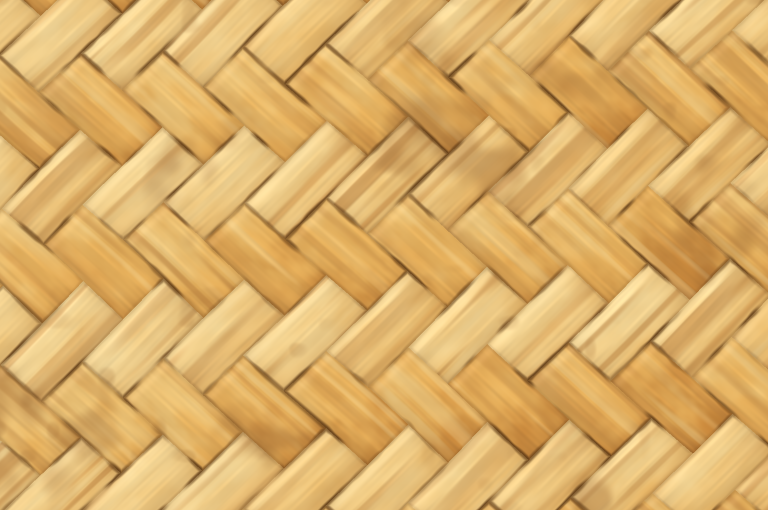
Reproduce this texture procedurally as a Shadertoy shader.

```glsl
// Woven bamboo mat: a two-over, two-under twill whose flat strips form zigzag rows.
// A sheared diagonal grid selects the strip on top; each exposed piece gets its own
// tone, straight lengthwise fibres, slanted light, broken dark seams and faint stains.

const vec2  PITCH       = vec2(0.1595, 0.301); // repeat size, in canvas heights
const vec2  ANCHOR      = vec2(0.758, 0.655);  // centre of one rising piece
const float ROW_SLOPE   = 0.035;               // rows climb slightly to the right
const float WARP        = 0.05;                // hand-woven irregularity, in cells
const float SEAM_WIDTH  = 0.05;                // half width, in cells
const float SHADE_WIDTH = 0.16;                // soft shadow beside seams, in cells
const int   SAMPLES     = 2;                   // antialiasing grid per axis

const vec3 CREAM  = vec3(0.96, 0.86, 0.62);
const vec3 STRAW  = vec3(0.93, 0.77, 0.47);
const vec3 HONEY  = vec3(0.90, 0.69, 0.36);
const vec3 AMBER  = vec3(0.79, 0.54, 0.24);
const vec3 FIBRE  = vec3(0.74, 0.51, 0.25);
const vec3 STAIN  = vec3(0.62, 0.42, 0.21);
const vec3 SEAM   = vec3(0.36, 0.22, 0.08);
const vec3 SHADOW = vec3(0.75, 1.0, 1.3);      // shadows lose blue fastest

float hash(vec2 p) {
    vec3 q = fract(vec3(p.xyx) * 0.1031);
    q += dot(q, q.yzx + 33.33);
    return fract((q.x + q.y) * q.z);
}

float noise(vec2 p) {
    vec2 i = floor(p), f = fract(p);
    f = f * f * (3.0 - 2.0 * f);
    return mix(mix(hash(i), hash(i + vec2(1, 0)), f.x),
               mix(hash(i + vec2(0, 1)), hash(i + vec2(1, 1)), f.x), f.y);
}

float fbm(vec2 p) {
    return 0.55 * noise(p) + 0.3 * noise(p * 2.1 + 7.3) + 0.15 * noise(p * 4.3 + 19.1);
}

// Canvas position to strip axes: x runs up-right, y runs up-left
vec2 weaveAxes(vec2 p) {
    vec2 q = p - ANCHOR;
    q.y -= ROW_SLOPE * q.x;
    q /= PITCH;
    vec2 wobble = vec2(noise(p * 4.0 + 3.0), noise(p * 4.0 + 41.0)) - 0.5;
    return vec2(q.x + 2.0 * q.y + 1.0, 2.0 * q.y - q.x + 0.5) + 2.0 * WARP * wobble;
}

vec3 mat(vec2 p) {
    // Find the visible piece and its local coordinates
    vec2 w = weaveAxes(p);
    vec2 cell = floor(w), f = fract(w);
    float phase = mod(cell.x + cell.y, 4.0);
    bool rising = phase < 2.0;
    float along  = rising ? f.x + phase : f.y + phase - 2.0; // 0..2
    float across = rising ? f.y : f.x;                       // 0..1
    vec2 id = rising ? vec2(cell.x - phase, cell.y)
                     : vec2(cell.x, cell.y - phase + 2.0) + 57.0;
    id += 100.0;
    float tone = hash(id), seed = 40.0 * hash(id + 13.7);

    // Base tone: rising pieces are pale, falling ones warmer and darker at the foot
    float lit = rising ? across : 0.5 * along;
    float mottle = fbm(vec2(across * 2.5, along * 1.6) + seed);
    float level = 0.35 * tone + 0.45 * lit + 0.6 * (mottle - 0.5) + 0.12;
    level = clamp(level - 0.15 * (p.x - 0.75), 0.0, 1.0);
    vec3 color = rising ? mix(HONEY, CREAM, 0.2 + 0.75 * level)
                        : mix(mix(AMBER, HONEY, smoothstep(0.0, 0.5, level)),
                              STRAW, smoothstep(0.45, 0.9, level));

    // Lengthwise fibres, coarse and fine
    float coarse = noise(vec2(across * 8.0 + seed, along * 0.35 + seed));
    float fine = noise(vec2(across * 19.0 + seed, along * 0.9));
    float fibreStrength = 0.2 + 0.35 * hash(id + 5.1);
    color = mix(color, FIBRE, fibreStrength * smoothstep(0.5, 0.85, coarse));
    color = mix(color, CREAM, 0.35 * smoothstep(0.6, 0.95, 1.0 - coarse));
    color *= 0.96 + 0.08 * fine;

    // Scattered stains and knots
    float blotch = smoothstep(0.66, 0.85, fbm(p * 6.0 + 11.0));
    float knot = smoothstep(0.80, 0.95, noise(p * 19.0 + 63.0));
    color = mix(color, STAIN, 0.4 * blotch + 0.2 * knot * tone);

    // Warm shadow where a strip dips under its neighbour, highlight on the lit edge
    float side = min(across, 1.0 - across);
    float end = min(along, 2.0 - along);
    float edge = min(side, end);
    float shade = 0.09 * exp(-end / SHADE_WIDTH) + 0.10 * exp(-across / SHADE_WIDTH);
    color *= 1.0 - shade * SHADOW;
    float rim = rising ? 1.0 - across : 2.0 - along;
    color += 0.05 * exp(-pow((rim - 0.12) / 0.08, 2.0));

    // Broken seams: deep only in places, and mostly on the lower side of a strip
    float wear = noise(w * 2.3 + 30.0);
    float depth = mix(0.15, 0.85, smoothstep(0.3, 0.85, wear));
    depth *= edge < across ? 0.75 : 1.0;
    float width = SEAM_WIDTH * (0.7 + 0.6 * noise(w * 5.0 + 80.0));
    return mix(color, SEAM, depth * (1.0 - smoothstep(0.2 * width, 1.3 * width, edge)));
}

void mainImage(out vec4 fragColor, in vec2 fragCoord) {
    vec3 sum = vec3(0.0);
    for (int y = 0; y < SAMPLES; y++)
        for (int x = 0; x < SAMPLES; x++) {
            vec2 offset = (vec2(x, y) + 0.5) / float(SAMPLES) - 0.5;
            sum += mat((fragCoord + offset) / iResolution.y);
        }
    fragColor = vec4(clamp(sum / float(SAMPLES * SAMPLES), 0.0, 1.0), 1.0);
}
```
